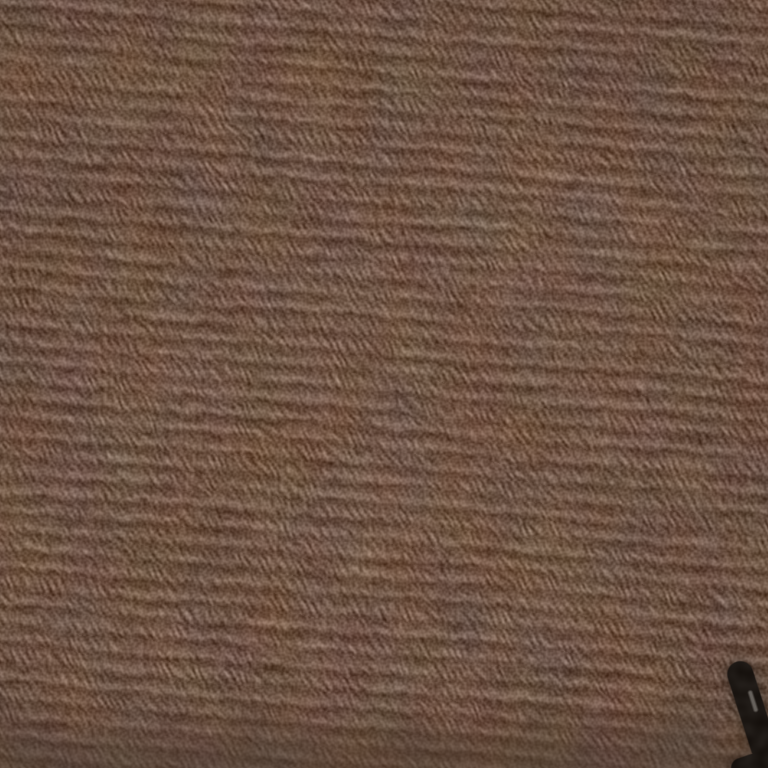
Reproduce this texture procedurally as a WebGL 2 fragment shader.

```glsl
#version 300 es
precision highp float;
// Worn ribbed brown carpet: slightly tilted horizontal cords with twisted yarn.
// Sine ribs and short slanted twists are blended by gradient noise, then tinted
// by faint stains. A small dark clip lies in the lower right corner.

uniform vec2 u_resolution;
out vec4 fragColor;

const float TAU = 6.2831853;
const float ROWS = 41.0;          // cords up the canvas
const float TWISTS = 84.0;        // yarn twists across the canvas
const float SLOPE = 0.078;        // fall of the cords toward the right
const float LEAN = 1.35;          // twists passed while crossing one cord
const float RIB_DEPTH = 0.056;
const float TWIST_DEPTH = 0.056;
const float GRAIN_DEPTH = 0.125;
const float STREAK_DEPTH = 0.05;

const vec3 YARN = vec3(0.432, 0.330, 0.270);
const vec3 OCHRE_SHIFT = vec3(0.016, 0.008, -0.024);
const vec3 RED_SHIFT = vec3(0.015, -0.014, -0.010);
const vec3 CLIP_DARK = vec3(0.11, 0.09, 0.075);
const vec3 CLIP_GLINT = vec3(0.40, 0.38, 0.36);

vec2 gradientAt(vec2 cell) {
  float h = fract(sin(dot(cell, vec2(127.1, 311.7))) * 43758.5);
  return vec2(cos(TAU * h), sin(TAU * h));
}

// Gradient noise, about -0.7 to 0.7
float noise(vec2 p) {
  vec2 i = floor(p), f = fract(p);
  vec2 w = f * f * f * (f * (f * 6.0 - 15.0) + 10.0);
  vec2 e = vec2(1.0, 0.0);
  float low = mix(dot(gradientAt(i), f),
                  dot(gradientAt(i + e.xy), f - e.xy), w.x);
  float high = mix(dot(gradientAt(i + e.yx), f - e.yx),
                   dot(gradientAt(i + e.xx), f - e.xx), w.x);
  return mix(low, high, w.y);
}

// Two octaves for broad, soft variation
float softNoise(vec2 p) {
  return noise(p) + 0.5 * noise(p * 2.1 + 17.3);
}

float segment(vec2 p, vec2 a, vec2 b, float radius) {
  vec2 d = b - a;
  float t = clamp(dot(p - a, d) / dot(d, d), 0.0, 1.0);
  return length(p - a - d * t) - radius;
}

// Brightness offset of the woven cords
float weave(vec2 uv) {
  float row = (uv.y + SLOPE * uv.x) * ROWS;
  row += 0.25 * noise(uv * 4.0) + 0.2 * noise(vec2(uv.x * 40.0, row));

  // Some lengths of cord lie smooth, others show open twists
  float openness = smoothstep(-0.25, 0.25, noise(vec2(uv.x * 10.0, row * 0.8) + 4.7));

  float rib = cos(TAU * row) + 0.25 * cos(2.0 * TAU * row + 1.2);

  // Twists restart on every cord and are spaced unevenly along it
  float cord = floor(row + 0.5);
  float across = row - cord;
  float spacing = 1.3 * noise(vec2(uv.x * 32.0, cord * 7.31 + 0.4));
  float start = fract(cord * 0.618);
  float twist = sin(TAU * (uv.x * TWISTS + LEAN * across + spacing + start));
  float inside = 0.35 + 0.65 * smoothstep(0.5, 0.2, abs(across));
  float strength = 1.0 + 1.2 * noise(vec2(uv.x * 50.0, row * 1.2) + 8.6);

  // Fibres lean with the twist, over a fine even speckle
  float slant = uv.x * 150.0 + row * 2.2;
  float grain = 0.8 * noise(vec2(slant, row * 2.2))
              + 0.9 * noise(uv * 235.0 + 5.2);
  float streak = noise(vec2(uv.x * 16.0, row * 1.4) + 31.0);

  return RIB_DEPTH * rib * mix(1.1, 0.5, openness)
       + TWIST_DEPTH * twist * inside * strength * mix(0.35, 1.0, openness)
       + GRAIN_DEPTH * grain
       + STREAK_DEPTH * streak;
}

void main() {
  vec2 uv = gl_FragCoord.xy / u_resolution;
  float pixel = 1.0 / min(u_resolution.x, u_resolution.y);

  // Cords, flattened along the worn lower edge
  float wear = smoothstep(0.0, 0.11, uv.y + 0.03 * noise(uv * 8.0));
  vec3 color = YARN + weave(uv) * mix(0.55, 1.0, wear);

  // Faint stains and uneven light
  color += OCHRE_SHIFT * softNoise(uv * vec2(12.0, 8.0) + 2.3);
  color += RED_SHIFT * softNoise(uv * 11.0 + 41.7);
  color += 0.016 * softNoise(uv * 5.0 + 70.0);
  color *= mix(0.86, 1.0, wear);
  color *= 1.02 - 0.14 * dot(uv - 0.5, uv - 0.5);

  // Clip with a soft contact shadow, a foot and a glint
  float body = segment(uv, vec2(0.964, 0.122), vec2(1.0, 0.01), 0.017);
  float foot = segment(uv, vec2(0.965, 0.0), vec2(1.0, 0.012), 0.013);
  float clip = min(body, foot);
  color *= 1.0 - 0.25 * exp(-max(clip, 0.0) * 140.0);
  vec3 clipColor = CLIP_DARK + 0.05 * noise(uv * 60.0);
  float glint = segment(uv, vec2(0.977, 0.098), vec2(0.984, 0.076), 0.002);
  clipColor = mix(clipColor, CLIP_GLINT, 1.0 - smoothstep(-pixel, 2.0 * pixel, glint));
  color = mix(color, clipColor, 1.0 - smoothstep(-pixel, pixel, clip));

  fragColor = vec4(clamp(color, 0.0, 1.0), 1.0);
}
```
